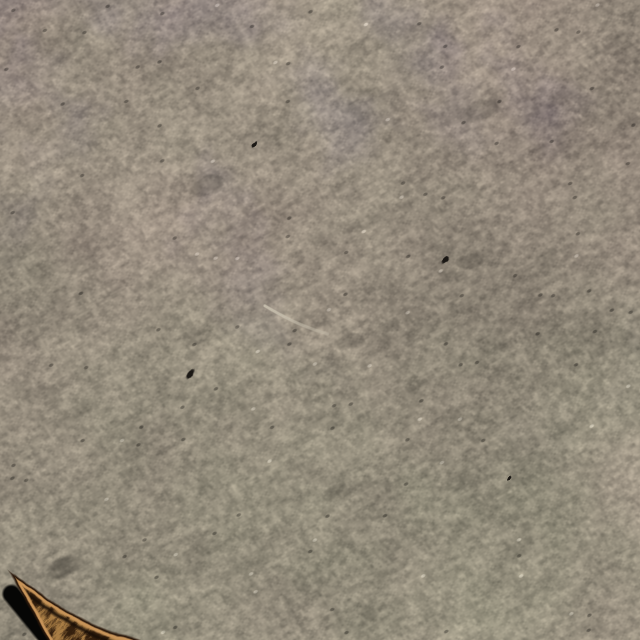
Give the GLSL for this texture, as a WebGL 2 fragment shader.

```glsl
#version 300 es
precision highp float;
// Weathered concrete slab: layered value noise, stretched along a falling
// diagonal, gives mottling and grain. Scattered damp stains, black flecks and
// specks lie on it, with a pale scratch and the tip of a dry leaf in the corner.
uniform vec2 u_resolution;
out vec4 outColor;

float hash(vec2 p) {
  vec3 q = fract(p.xyx * vec3(0.1031, 0.1030, 0.0973));
  q += dot(q, q.yzx + 33.33);
  return fract((q.x + q.y) * q.z);
}

float noise(vec2 p) {
  vec2 cell = floor(p), f = fract(p);
  f = f * f * (3.0 - 2.0 * f);
  return mix(mix(hash(cell), hash(cell + vec2(1, 0)), f.x),
             mix(hash(cell + vec2(0, 1)), hash(cell + vec2(1, 1)), f.x), f.y);
}

// Signed noise sum, centred on zero
float fbm(vec2 p) {
  float sum = 0.0, amp = 0.5;
  for (int i = 0; i < 4; i++) {
    sum += amp * (noise(p) - 0.5);
    p = mat2(1.6, 1.2, -1.2, 1.6) * p + 17.3;
    amp *= 0.55;
  }
  return sum;
}

vec2 rotate(vec2 p, float a) {
  return mat2(cos(a), -sin(a), sin(a), cos(a)) * p;
}

// Distance to a segment, and the position along it from 0 to 1
vec2 segment(vec2 p, vec2 a, vec2 b) {
  vec2 d = b - a;
  float t = clamp(dot(p - a, d) / dot(d, d), 0.0, 1.0);
  return vec2(length(p - a - d * t), t);
}

// Positive on the left of the line from a to b
float side(vec2 p, vec2 a, vec2 b) {
  vec2 d = normalize(b - a);
  return d.x * (p.y - a.y) - d.y * (p.x - a.x);
}

vec3 concrete(vec2 p) {
  vec2 along = rotate(p, 0.5);
  float tone = 0.17 * fbm(p * 4.0 + 3.0)
             + 0.10 * fbm(along * vec2(17, 30))
             + 0.12 * (noise(along * vec2(85, 140)) - 0.5)
             + 0.08 * (noise(rotate(p, -0.7) * vec2(130, 210) + 40.0) - 0.5)
             + 0.07 * (noise(along * vec2(260, 330) + 9.0) - 0.5);
  vec3 color = vec3(0.590, 0.555, 0.495) * (1.0 + 1.7 * tone);
  // Rosy towards the top, olive towards the bottom, with mauve patches
  float warmth = 0.7 * (p.y - 0.5) + 1.2 * fbm(p * 5.0 + 61.0);
  color += vec3(0.014, -0.012, 0.008) * warmth;
  float mauve = smoothstep(0.02, 0.3, fbm(p * 6.0 + 25.0)) * smoothstep(0.2, 0.8, p.y);
  return color + vec3(-0.035, -0.035, 0.0) * mauve;
}

// Soft oval stains and small black flecks on a low-discrepancy sequence
vec3 addMarks(vec3 color, vec2 p, float px) {
  vec2 wobble = 0.008 * vec2(fbm(p * 55.0), fbm(p * 55.0 + 80.0));
  for (int i = 0; i < 8; i++) {
    float k = float(i), r = hash(vec2(k, 7.0));
    vec2 center = 0.08 + 0.84 * fract(vec2(0.27, 0.47) + k * vec2(0.755, 0.570));
    vec2 q = rotate(p - center + wobble, 0.1 + 0.4 * r);
    float oval = length(q / (vec2(0.026, 0.015) * (0.75 + 0.4 * r)));
    color *= 1.0 - mix(0.07, 0.23, hash(vec2(k, 3.0))) * smoothstep(1.2, 0.75, oval);
  }
  for (int i = 0; i < 4; i++) {
    float k = float(i);
    vec2 center = 0.15 + 0.7 * fract(vec2(0.21, 0.38) + k * vec2(0.57, 0.255));
    vec2 q = rotate(p - center + wobble, 0.7);
    float fleck = length(q / vec2(0.0095, 0.005)) * (1.0 + 0.35 * k);
    color = mix(color, vec3(0.07, 0.06, 0.05), 0.93 * smoothstep(1.2, 0.7 - 60.0 * px, fleck));
  }
  // Sparse tiny specks, mostly dark, some pale
  vec2 cell = floor(p * 34.0);
  vec2 offset = fract(p * 34.0) - 0.25 - 0.5 * vec2(hash(cell + 5.0), hash(cell + 11.0));
  float speck = smoothstep(0.13, 0.04, length(rotate(offset, 0.5) * vec2(0.7, 1.1)));
  float kind = hash(cell + 23.0);
  color *= 1.0 - 0.32 * speck * step(kind, 0.09);
  return color + 0.15 * speck * step(0.96, kind);
}

vec3 addScratch(vec3 color, vec2 p, float px) {
  vec2 bent = p + vec2(0.0, 0.004 * sin((p.x - 0.414) * 32.0));
  vec2 line = segment(bent, vec2(0.414, 0.522), vec2(0.512, 0.478));
  float mask = smoothstep(0.0022 + px, 0.0008, line.x) * (1.0 - 0.65 * line.y);
  return mix(color, vec3(0.80, 0.77, 0.70), 0.85 * mask);
}

vec3 addLeaf(vec3 color, vec2 p, float px) {
  vec2 tip = vec2(0.024, 0.098), right = vec2(0.22, -0.005), base = vec2(0.09, -0.01);
  // Cast shadow to the left of the blade
  float shadow = segment(p, vec2(0.018, 0.072), vec2(0.085, -0.01)).x;
  color = mix(color, vec3(0.025, 0.025, 0.02), smoothstep(0.015 + px, 0.011, shadow));
  // Blade with a sagging upper edge, crinkles and pale rims
  vec2 q = p + vec2(0.0, 0.014 * sin(3.14 * clamp((p.x - tip.x) / 0.196, 0.0, 1.0)));
  q += 0.004 * vec2(fbm(p * 40.0), fbm(p * 40.0 + 30.0));
  float upper = -side(q, tip, right), lower = side(q, tip, base);
  float blade = min(upper, lower);
  float crinkle = fbm(rotate(p, 0.8) * vec2(45, 120));
  vec3 leaf = mix(vec3(0.20, 0.12, 0.05), vec3(0.66, 0.49, 0.27),
                  smoothstep(-0.16, 0.2, crinkle));
  leaf = mix(leaf, vec3(0.09, 0.05, 0.02), 0.85 * smoothstep(0.006, 0.0, abs(upper - 0.011)));
  leaf = mix(leaf, vec3(0.78, 0.58, 0.35), smoothstep(0.007, 0.003, blade));
  color = mix(color, vec3(0.16, 0.09, 0.04), smoothstep(-0.004 - px, -0.001, blade));
  return mix(color, leaf, smoothstep(-px, px, blade));
}

void main() {
  vec2 p = gl_FragCoord.xy / u_resolution;
  float px = 1.0 / u_resolution.y;
  vec3 color = addMarks(concrete(p), p, px);
  color = addScratch(color, p, px);
  outColor = vec4(addLeaf(color, p, px), 1.0);
}
```
